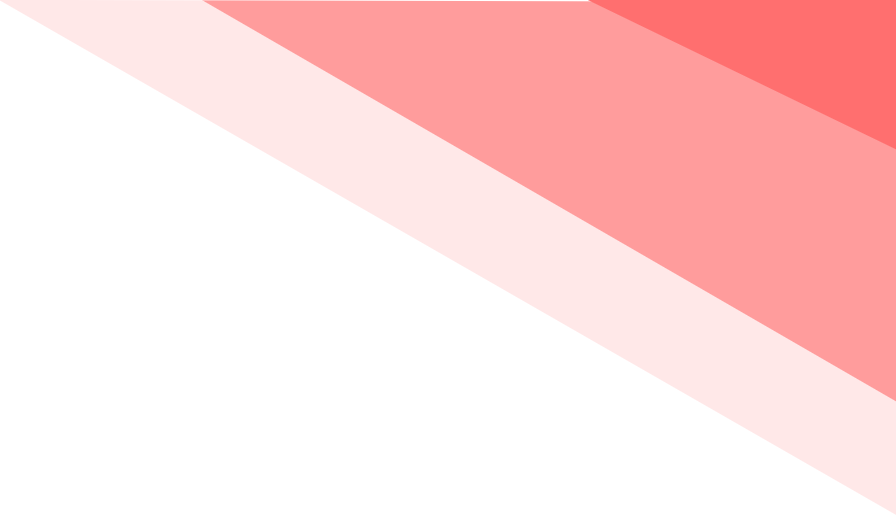
A Shadertoy shader for this background:

```glsl
// Flat diagonal bands in three tints of coral, fanning over a white ground
// from the upper left to the right side. Each band is the half plane above
// a line, blended by its signed distance for smooth edges.

// Colours
const vec3 WHITE = vec3(1.0);
const vec3 BLUSH = vec3(1.0, 0.910, 0.910);
const vec3 CORAL = vec3(1.0, 0.612, 0.612);
const vec3 RED   = vec3(1.0, 0.435, 0.435);

// Band edges, left and right ends as fractions of the canvas
const vec2 BLUSH_LEFT  = vec2(0.0, 0.999);
const vec2 BLUSH_RIGHT = vec2(1.0, 0.006);
const vec2 CORAL_LEFT  = vec2(0.2253, 1.0);
const vec2 CORAL_RIGHT = vec2(1.0, 0.2252);
const vec2 RED_LEFT    = vec2(0.656, 1.0);
const vec2 RED_RIGHT   = vec2(1.0, 0.7117);

// Slightly tilted upper rim that trims the two lighter bands
const vec2 RIM_LEFT  = vec2(0.08, 1.0);
const vec2 RIM_RIGHT = vec2(0.656, 0.9975);

// Coverage of the half plane above the line from a to b
float above(vec2 uv, vec2 a, vec2 b) {
    float aspect = iResolution.x / iResolution.y;
    vec2 scale = vec2(aspect, 1.0);
    vec2 along = normalize((b - a) * scale);
    vec2 normal = vec2(-along.y, along.x);
    float dist = dot((uv - a) * scale, normal);
    return clamp(dist * iResolution.y + 0.5, 0.0, 1.0);
}

void mainImage(out vec4 fragColor, in vec2 fragCoord) {
    vec2 uv = fragCoord / iResolution.xy;

    // Lighter bands
    vec3 color = mix(WHITE, BLUSH, above(uv, BLUSH_LEFT, BLUSH_RIGHT));
    color = mix(color, CORAL, above(uv, CORAL_LEFT, CORAL_RIGHT));

    // Rim trim, then the corner on top
    color = mix(color, WHITE, above(uv, RIM_LEFT, RIM_RIGHT));
    color = mix(color, RED, above(uv, RED_LEFT, RED_RIGHT));

    fragColor = vec4(color, 1.0);
}
```
